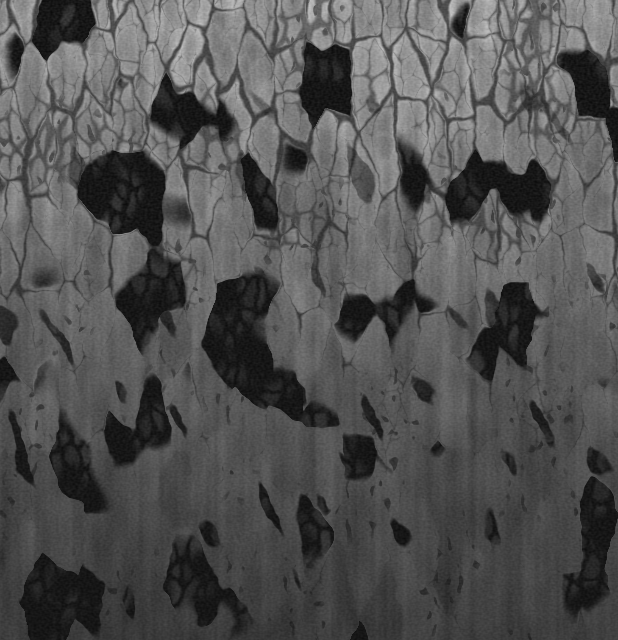
Give the GLSL for this texture, as a Shadertoy shader.

```glsl
// Grey micrograph of a porous section: upright rounded grains, dark pores and slits.
// Stretched Voronoi cells form the grains, gradient noise opens the pores, and
// vertical streaks, a top-to-bottom falloff and fine grain finish the surface.

const vec2 GRAIN_GRID = vec2(23.0, 9.5);   // large grains per canvas height
const vec2 CHIP_GRID = vec2(43.0, 23.0);   // small grains per canvas height
const float JITTER = 0.9;
const float CORNER_SHARPNESS = 420.0;
const float EDGE_BLUR = 0.0028;
const float TONE_BOTTOM = 0.25;
const float TONE_TOP = 0.60;
const float PORE_LEVEL = 0.23;
const float SLIT_LEVEL = 0.35;
const float STREAK_STRENGTH = 0.17;
const float FILM_GRAIN = 0.055;

struct Grain {
    float edge;   // canvas distance to the border
    float pore;   // pore noise, nearly constant inside a grain
    float shade;  // random value of the grain
};

vec2 hash22(vec2 p) {
    vec3 h = fract(p.xyx * vec3(0.1031, 0.1030, 0.0973));
    h += dot(h, h.yzx + 33.33);
    return fract((h.xx + h.yz) * h.zy);
}

float cornerSlope(vec2 corner, vec2 offset) {
    float angle = 6.2832 * hash22(corner + 71.0).x;
    return dot(vec2(cos(angle), sin(angle)), offset);
}

float gradientNoise(vec2 p) {
    vec2 i = floor(p), f = p - i;
    vec2 u = f * f * f * (f * (f * 6.0 - 15.0) + 10.0);
    vec2 e = vec2(1.0, 0.0);
    return mix(mix(cornerSlope(i, f), cornerSlope(i + e, f - e), u.x),
               mix(cornerSlope(i + e.yx, f - e.yx), cornerSlope(i + 1.0, f - 1.0), u.x), u.y);
}

float poreNoise(vec2 p) {
    return gradientNoise(p * vec2(7.5, 9.5) + 3.7) + 0.35 * gradientNoise(p * vec2(24.0, 19.0));
}

// Offset from q to the jittered site of a cell
vec2 siteOffset(vec2 cell, vec2 q) {
    return cell + 0.5 + JITTER * (hash22(cell) - 0.5) - q;
}

Grain findGrain(vec2 p, vec2 grid) {
    vec2 q = p * grid, home = floor(q), nearest = vec2(9.0);
    vec3 sum = vec3(0.0);
    for (int j = -1; j <= 1; j++)
    for (int i = -1; i <= 1; i++) {
        vec2 cell = home + vec2(i, j);
        vec2 site = siteOffset(cell, q);
        float weight = exp(-18.0 * dot(site, site));
        vec2 sample_at = p + 0.65 * site / grid;
        sum += weight * vec3(poreNoise(sample_at), hash22(cell + 19.0).y, 1.0);
        if (dot(site, site) < dot(nearest, nearest)) nearest = site;
    }
    // Soft minimum of the border distances rounds the corners
    float borders = 1e-12;
    for (int j = -2; j <= 2; j++)
    for (int i = -2; i <= 2; i++) {
        vec2 site = siteOffset(home + vec2(i, j), q);
        vec2 across = site - nearest;
        if (dot(across, across) > 1e-5) {
            float d = 0.5 * dot(site + nearest, across) / length(across * grid);
            borders += exp(-CORNER_SHARPNESS * d);
        }
    }
    return Grain(-log(borders) / CORNER_SHARPNESS, sum.x / sum.z, sum.y / sum.z);
}

void mainImage(out vec4 fragColor, in vec2 fragCoord) {
    vec2 p = fragCoord / iResolution.y;
    float height = smoothstep(0.15, 0.9, p.y);

    // Ragged outlines
    vec2 w = p + 0.009 * vec2(gradientNoise(p * vec2(24.0, 17.0)), gradientNoise(p * 21.0 + 40.0))
               + 0.004 * vec2(gradientNoise(p * 65.0 + 9.0), gradientNoise(p * 60.0 + 80.0));
    Grain grain = findGrain(w, GRAIN_GRID);
    Grain chip = findGrain(w + 5.3, CHIP_GRID);

    // Gaps close towards the bottom; chips break up only some patches
    float patchy = gradientNoise(p * vec2(9.0, 7.0) + 21.0);
    float gap = mix(-0.0035, 0.0022, height) + 0.006 * gradientNoise(p * 15.0 + 60.0);
    float chipGap = mix(-0.006, 0.0004, height) + 0.009 * patchy;
    float crack = 1.0 - smoothstep(-EDGE_BLUR, EDGE_BLUR, grain.edge - gap);
    float chipCrack = 1.0 - smoothstep(-EDGE_BLUR, EDGE_BLUR, chip.edge - chipGap);

    // Pores, slanted slits and small pits
    float pore = smoothstep(-0.03, 0.04, grain.pore - PORE_LEVEL);
    float slitNoise = gradientNoise(vec2(w.x * 23.0 + w.y * 9.0, w.y * 9.0));
    float slit = smoothstep(0.0, 0.07, slitNoise - SLIT_LEVEL) * (1.0 - 0.6 * height);
    float pits = smoothstep(0.27, 0.42, gradientNoise(w * vec2(80.0, 48.0)))
               * smoothstep(-0.05, 0.25, patchy);

    // Lit grain faces with brighter rims and vertical milling streaks
    float tone = mix(TONE_BOTTOM, TONE_TOP, pow(p.y, 1.25));
    float streak = gradientNoise(vec2(p.x * 48.0, p.y * 2.2))
                 + 0.7 * gradientNoise(vec2(p.x * 105.0, p.y * 3.5));
    float mottle = gradientNoise(p * vec2(32.0, 18.0) + 11.0);
    float rim = exp(-max(grain.edge - gap, 0.0) / 0.005) + 0.6 * exp(-max(chip.edge, 0.0) / 0.004);
    float face = tone * (0.94 + 0.2 * (grain.shade - 0.5) + 0.1 * (chip.shade - 0.5) * height
               + STREAK_STRENGTH * streak + 0.14 * mottle + 0.17 * rim * height);

    // Dim debris deep inside the pores
    float debris = smoothstep(-0.15, 0.3, gradientNoise(p * vec2(19.0, 15.0) + 33.0));
    float deep = 0.085 + 0.13 * debris * (0.5 + 0.5 * chip.shade) * smoothstep(0.0, 0.006, chip.edge);

    float shadow = max(max(0.8 * crack, 0.6 * chipCrack), 0.65 * pits);
    float grey = mix(face, 0.11 + 0.08 * p.y, shadow);
    grey = mix(grey, deep, max(pore, slit));

    // Fine sensor grain
    float fine = gradientNoise(p * 230.0) + 0.6 * gradientNoise(p * vec2(170.0, 390.0) + 7.0);
    grey += FILM_GRAIN * fine * (0.5 + tone);
    fragColor = vec4(vec3(clamp(grey, 0.0, 1.0)), 1.0);
}
```
